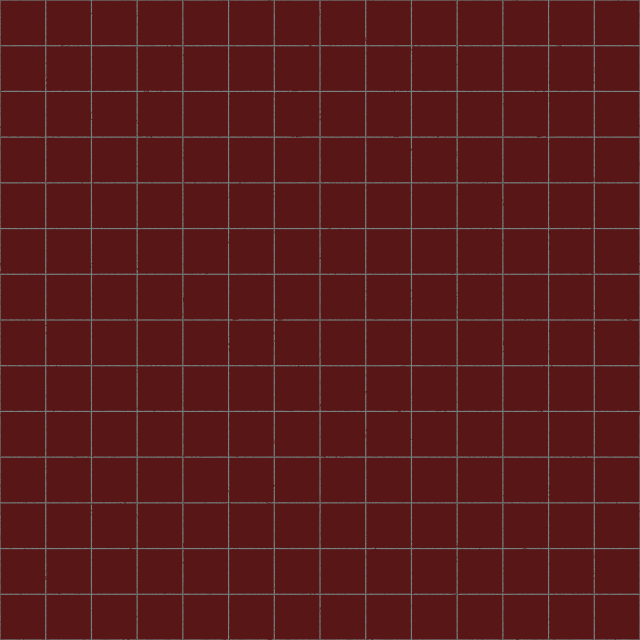
This pattern is drawn by a Shadertoy shader. Its source:

```glsl
const float TAU = 6.2831853;

vec2 hash22(vec2 p) {
    vec3 q = fract(p.xyx * vec3(0.1031, 0.1030, 0.0973));
    q += dot(q, q.yzx + 33.33);
    return fract((q.xx + q.yz) * q.zy);
}

// Distance to the nearest scattered point, wrapping after 'period' cells
float cellular(vec2 uv, float period) {
    vec2 p = uv * period, cell = floor(p);
    float nearest = 2.0;
    for (int j = -1; j <= 1; j++)
        for (int i = -1; i <= 1; i++) {
            vec2 neighbour = cell + vec2(i, j);
            vec2 point = neighbour + hash22(mod(neighbour, period));
            nearest = min(nearest, distance(p, point));
        }
    return nearest;
}

// Box-filtered coverage of a thin band around zero
float bandCoverage(float d, float halfWidth, float pixel) {
    float top = min(d + 0.5 * pixel, halfWidth);
    float bottom = max(d - 0.5 * pixel, -halfWidth);
    return max(top - bottom, 0.0) / pixel;
}

// Grout lines across one axis, with ragged edges and worn stretches
float groutLines(float across, float along, float grain, float pixel) {
    float index = round(across * 14.0);
    float d = across - index / 14.0;
    float phase = TAU * hash22(vec2(mod(index, 14.0), 7.0)).x;
    float wave = sin(TAU * 5.0 * along + phase) + sin(TAU * 13.0 * along + 2.3 * phase)
               + 0.7 * sin(TAU * 31.0 * along + 4.1 * phase);
    float worn = smoothstep(0.7, 2.2, wave);
    float halfWidth = 0.0009 * (1.0 + 0.3 * (0.5 - grain));
    halfWidth *= 1.0 - 0.65 * worn * smoothstep(0.45, 0.75, grain);
    d += 0.0003 * (grain - 0.5) * (0.4 + worn);
    return bandCoverage(d, halfWidth, pixel);
}

void mainImage(out vec4 fragColor, in vec2 fragCoord) {
    vec2 uv = fragCoord / iResolution.xy;
    vec2 pixel = 1.0 / iResolution.xy;
    float grain = cellular(uv, 240.0);

    // Flat tiles under a square grid
    vec3 tile = vec3(0.345, 0.087, 0.088);
    vec3 grout = vec3(0.45, 0.50, 0.49) * (1.0 + 0.08 * (0.5 - grain));
    float vertical = groutLines(uv.x, uv.y, grain, pixel.x);
    float horizontal = groutLines(uv.y, uv.x, grain, pixel.y);
    fragColor = vec4(mix(tile, grout, max(vertical, horizontal)), 1.0);
}
```
